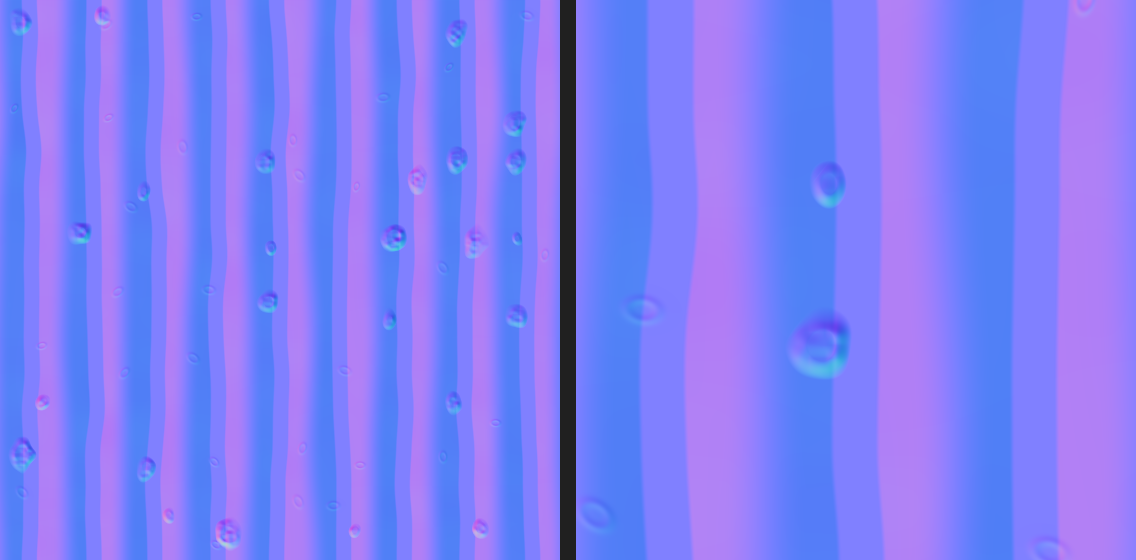
Left, the full canvas; right, a detail of the centre.
Write a three.js fragment shader that draws this texture map.

```glsl
varying vec2 vUv;

const float COLUMNS = 9.0;
const float CHIP_ROWS = 8.0;
const float PIT_GRID = 7.0;
const float RIDGE_CENTER = 0.505;  // within a column
const float RIDGE_HALF = 0.1225;   // in columns
const float STEP = 0.0008;         // spacing for finite differences

vec2 hash2(vec2 cell, float seed) {
  vec3 q = fract(vec3(cell, seed) * vec3(0.1031, 0.1030, 0.0973));
  q += dot(q, q.yzx + 33.33);
  return fract((q.xx + q.yz) * q.zy);
}

// Value noise that wraps after "period" lattice cells
float wrapNoise(vec2 p, vec2 period, float seed) {
  vec2 i = floor(p);
  vec2 f = p - i;
  f = f * f * (3.0 - 2.0 * f);
  vec2 a = mod(i, period);
  vec2 b = mod(i + 1.0, period);
  float low = mix(hash2(a, seed).x, hash2(vec2(b.x, a.y), seed).x, f.x);
  float high = mix(hash2(vec2(a.x, b.y), seed).x, hash2(b, seed).x, f.x);
  return mix(low, high, f.y);
}

float noiseAt(vec2 uv, vec2 frequency, float seed) {
  return wrapNoise(uv * frequency, frequency, seed);
}

// Sideways wander of one ridge, in columns
float wander(float column, float y) {
  float seed = 11.0 + 3.7 * mod(column, COLUMNS);
  float broad = noiseAt(vec2(0.0, y), vec2(1.0, 7.0), seed) - 0.5;
  float fine = noiseAt(vec2(0.0, y), vec2(1.0, 15.0), seed + 1.9) - 0.5;
  return 0.085 * broad + 0.04 * fine;
}

// Tilt of the rounded grooves between flat ridges
vec2 grooveTilt(vec2 uv) {
  float x = uv.x * COLUMNS - RIDGE_CENTER;
  float column = floor(x);
  float g = x - column;
  float leftBend = wander(column, uv.y);
  float rightBend = wander(column + 1.0, uv.y);
  float widthShift = 0.02 * (noiseAt(uv, vec2(COLUMNS, 9.0), 5.0) - 0.5);
  float left = RIDGE_HALF + leftBend + widthShift;
  float right = 1.0 - RIDGE_HALF + rightBend + widthShift;
  float soft = 0.016;
  float inside = smoothstep(left - soft, left + soft, g)
               * (1.0 - smoothstep(right - soft, right + soft, g));

  float sway = 0.14 * (noiseAt(vec2(0.0, uv.y), vec2(1.0, 5.0),
                               60.0 + 2.3 * mod(column, COLUMNS)) - 0.5);
  float turn = smoothstep(0.27, 0.73, g + sway);
  float strength = 0.9 + 0.2 * noiseAt(uv, vec2(18.0, 6.0), 8.0);
  float tilt = inside * strength * mix(0.41, -0.38, turn);

  float e = 0.004;
  float leftRate = (wander(column, uv.y + e) - leftBend) / e;
  float rightRate = (wander(column + 1.0, uv.y + e) - rightBend) / e;
  return vec2(tilt, -tilt * mix(leftRate, rightRate, g) / COLUMNS);
}

// Rough dents broken out of the ridge shoulders
float chipHeight(vec2 uv) {
  float x = uv.x * COLUMNS - RIDGE_CENTER;
  float column = floor(x + 0.5);
  float row = floor(uv.y * CHIP_ROWS);
  float ragged = noiseAt(uv, vec2(48.0), 21.0) - 0.5;
  float grain = noiseAt(uv, vec2(110.0, 130.0), 22.0);
  float height = 0.0;
  for (int k = -1; k <= 1; k++) {
    float r = row + float(k);
    vec2 cell = vec2(mod(column, COLUMNS), mod(r, CHIP_ROWS));
    vec2 place = hash2(cell, 31.0);
    vec2 kind = hash2(cell, 47.0);
    vec2 shape = hash2(cell, 59.0);
    float present = step(kind.x, 0.38);
    float side = kind.y < 0.62 ? -1.0 : 1.0;
    float radius = mix(0.010, 0.024, shape.x);
    vec2 center = vec2(side * (0.13 + 0.1 * place.x) / COLUMNS,
                       (r + 0.2 + 0.6 * place.y) / CHIP_ROWS);
    vec2 q = vec2((x - column) / COLUMNS, uv.y) - center;
    q /= radius * vec2(1.0, mix(1.0, 1.5, shape.y));
    float d = length(q) + 0.5 * ragged;
    float bowl = 1.0 - smoothstep(0.35, 1.0, d);
    float steepSide = clamp(0.5 + 0.5 * dot(q, vec2(-side, -1.0)), 0.0, 1.0);
    float depth = 0.28 * radius * (0.35 + 0.65 * steepSide);
    height -= present * bowl * depth * (0.7 + 0.6 * grain);
  }
  return height;
}

// Small oval rings scattered over the surface
float pitHeight(vec2 uv) {
  vec2 cell = mod(floor(uv * PIT_GRID), PIT_GRID);
  vec2 kind = hash2(cell, 73.0);
  vec2 q = (fract(uv * PIT_GRID) - mix(vec2(0.15), vec2(0.85), hash2(cell, 83.0))) / PIT_GRID;
  float angle = 6.2832 * kind.y;
  q = mat2(cos(angle), sin(angle), -sin(angle), cos(angle)) * q;
  float d = length(q / (vec2(0.006, 0.009) * mix(0.7, 1.1, kind.y)));
  float rim = (d - 1.0) * 2.5;
  return -0.0004 * step(kind.x, 0.6) * exp(-rim * rim);
}

float damageHeight(vec2 uv) {
  return chipHeight(uv) + pitHeight(uv);
}

void main() {
  vec2 uv = vUv;
  float here = damageHeight(uv);
  vec2 rise = vec2(damageHeight(uv + vec2(STEP, 0.0)),
                   damageHeight(uv + vec2(0.0, STEP))) - here;
  vec2 tilt = grooveTilt(uv) - rise / STEP;
  vec3 normal = normalize(vec3(tilt, 1.0));
  gl_FragColor = vec4(normal * 0.5 + 0.5, 1.0);
}
```
